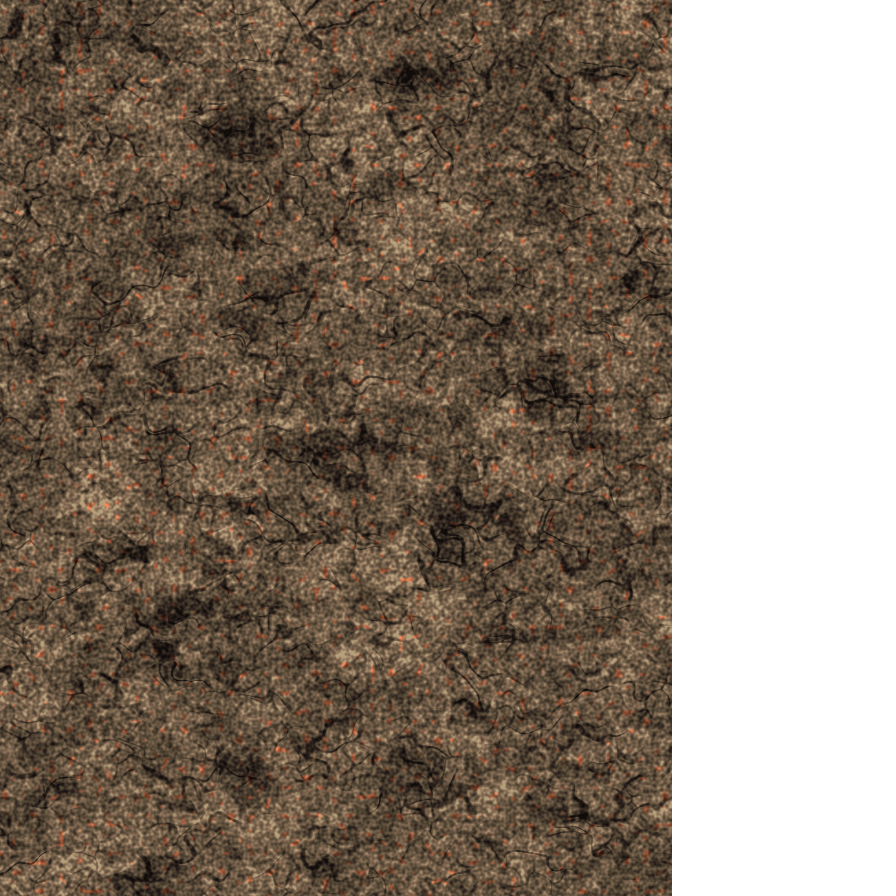
Give the GLSL for this texture, as a Shadertoy shader.

```glsl
#define DARK vec3(0.17, 0.13, 0.11)
#define BROWN vec3(0.33, 0.28, 0.21)
#define TAN vec3(0.52, 0.42, 0.33)
#define SAND vec3(0.67, 0.58, 0.45)
#define RUST vec3(0.42, 0.22, 0.14)
#define ROCK_WIDTH 0.75
#define STONE_SCALE 42.0
#define GRAIN_SCALE 150.0
#define CRACK_DEPTH 1.7
#define HOLLOW_DEPTH 1.1
#define LIGHT_OFFSET vec2(-0.005, 0.008)

float hash(vec2 p) {
    return fract(sin(dot(p, vec2(127.1, 311.7))) * 43758.5);
}

vec2 gradient(vec2 cell) {
    float angle = 6.2832 * hash(cell);
    return vec2(cos(angle), sin(angle));
}

// Gradient noise, scaled to a spread of about one
float noise(vec2 p) {
    vec2 i = floor(p), f = p - i;
    vec2 u = f * f * f * (f * (f * 6.0 - 15.0) + 10.0);
    vec2 e = vec2(1.0, 0.0);
    float low = mix(dot(gradient(i), f), dot(gradient(i + e), f - e), u.x);
    float high = mix(dot(gradient(i + e.yx), f - e.yx), dot(gradient(i + 1.0), f - 1.0), u.x);
    return 4.0 * mix(low, high, u.y);
}

// Cellular stones: x is the gap to the neighbour, y a random value per stone
vec2 stones(vec2 p) {
    vec2 base = floor(p);
    float nearest = 9.0, second = 9.0, id = 0.0;
    for (int y = -1; y <= 1; y++)
    for (int x = -1; x <= 1; x++) {
        vec2 cell = base + vec2(x, y);
        vec2 centre = cell + vec2(hash(cell), hash(cell + 57.0));
        float d = distance(p, centre);
        if (d < nearest) {
            second = nearest;
            nearest = d;
            id = hash(cell + 113.0);
        } else {
            second = min(second, d);
        }
    }
    return vec2(second - nearest, id);
}

float relief(vec2 p) {
    return 0.6 * noise(p * vec2(20.0, 28.0)) + 0.4 * noise(p * 55.0 + 9.0);
}

// Broken veins running along one direction
float longCrack(vec2 p, vec2 dir, float seed) {
    vec2 q = vec2(dot(p, dir), dot(p, vec2(-dir.y, dir.x)));
    float vein = abs(noise(q * vec2(9.0, 24.0) + seed));
    float broken = smoothstep(0.3, 1.0, noise(q * vec2(11.0, 16.0) + seed + 31.0));
    return (1.0 - smoothstep(0.06, 0.24, vein)) * broken;
}

vec3 rockRamp(float tone) {
    vec3 colour = mix(DARK * 0.35, DARK, clamp((tone + 2.8) / 1.2, 0.0, 1.0));
    colour = mix(colour, BROWN, clamp((tone + 1.6) / 1.4, 0.0, 1.0));
    colour = mix(colour, TAN, clamp((tone + 0.2) / 1.3, 0.0, 1.0));
    return mix(colour, SAND, clamp((tone - 1.1) / 0.8, 0.0, 1.3));
}

vec3 rock(vec2 p) {
    vec2 warp = vec2(noise(p * 38.0), noise(p * 38.0 + 71.0));
    vec2 q = p + 0.005 * warp;

    // Broad tone, lit relief and fine grain
    float tone = 0.32 + 0.2 * noise(p * 6.0) + 0.25 * noise(q * vec2(14.0, 20.0) + 5.0);
    tone += 0.4 * (relief(q) - relief(q + LIGHT_OFFSET));
    tone += 0.28 * noise(q * 75.0) + 0.42 * noise(p * GRAIN_SCALE);
    tone += 0.45 * noise(p * GRAIN_SCALE * 1.63 + 17.0);

    // Stones parted by short cracks
    vec2 stone = stones(q * STONE_SCALE * vec2(0.9, 1.1));
    float joint = 1.0 - smoothstep(0.02, 0.2, stone.x);
    joint *= smoothstep(-0.6, 1.2, noise(p * 24.0 + 43.0));
    tone += 0.6 * (stone.y - 0.5);

    // Slanted cracks and dark, ragged hollows
    float crack = max(longCrack(q, vec2(0.85, -0.53), 3.0), longCrack(q, vec2(0.9, 0.44), 83.0));
    float hollow = smoothstep(0.9, 2.0, noise(q * vec2(9.0, 17.0) + 61.0) + 0.25 * warp.x);
    tone -= CRACK_DEPTH * max(joint * 0.8, crack) + HOLLOW_DEPTH * hollow;

    // Rusty flecks keep the brightness of the rock beneath
    vec3 colour = rockRamp(tone);
    float fleck = smoothstep(1.0, 1.9, noise(p * 95.0 + 29.0));
    vec3 rust = RUST * dot(colour, vec3(0.333)) / dot(RUST, vec3(0.333));
    return mix(colour, rust, 0.85 * fleck);
}

void mainImage(out vec4 fragColor, in vec2 fragCoord) {
    vec2 uv = fragCoord / iResolution.xy;
    vec2 p = fragCoord / iResolution.y;
    float pixel = 1.0 / iResolution.x;

    // Rock on the left, blank white strip on the right
    float blank = smoothstep(-0.5 * pixel, 0.5 * pixel, uv.x - ROCK_WIDTH);
    fragColor = vec4(mix(rock(p), vec3(1.0), blank), 1.0);
}
```
